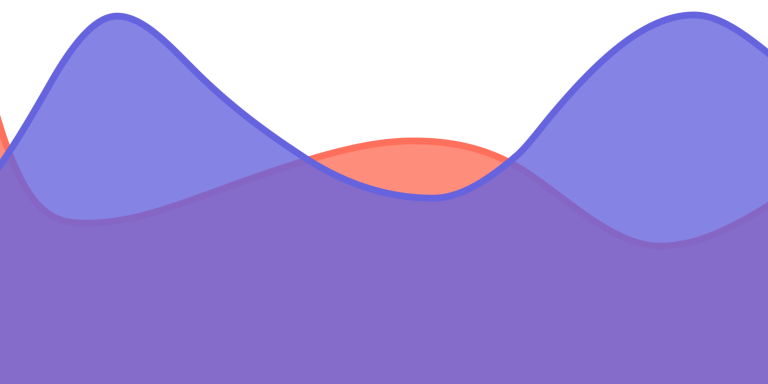
A WebGL 1 fragment shader for this background:

```glsl
precision highp float;
// Two translucent waves, coral behind violet-blue, rising from the lower edge
// of a white field. Each crest is a smooth cubic through a few knots, filled
// below and outlined by its distance to the curve.

uniform vec2 u_resolution;

const int KNOTS = 10;
const float HALF_STROKE = 0.0088;
const float FILL_OPACITY = 0.8;
const vec3 WHITE = vec3(1.0);
const vec3 CORAL = vec3(1.0, 0.44, 0.36);
const vec3 BLUE = vec3(0.40, 0.39, 0.87);

// Height and slope at x of the cubic joining two knots (x, height, slope).
vec2 cubicSpan(float x, vec3 a, vec3 b) {
  float width = b.x - a.x;
  float t = (x - a.x) / width;
  float rise = (b.y - a.y) / width;
  float c2 = 3.0 * rise - 2.0 * a.z - b.z;
  float c3 = a.z + b.z - 2.0 * rise;
  float height = a.y + width * t * (a.z + t * (c2 + t * c3));
  float slope = a.z + t * (2.0 * c2 + 3.0 * t * c3);
  return vec2(height, slope);
}

// Approximate signed distance to the crest, positive above it.
float crestDistance(vec2 p, vec3 knots[KNOTS]) {
  vec2 crest = vec2(0.0);
  for (int i = 0; i < KNOTS - 1; i++) {
    if (p.x >= knots[i].x) crest = cubicSpan(p.x, knots[i], knots[i + 1]);
  }
  return (p.y - crest.x) / sqrt(1.0 + crest.y * crest.y);
}

// Lays a translucent fill and an opaque outline over the base colour.
vec3 paintWave(vec3 base, vec3 tint, float dist, float blur) {
  float fill = 1.0 - smoothstep(-blur, blur, dist);
  float stroke = 1.0 - smoothstep(-blur, blur, abs(dist) - HALF_STROKE);
  vec3 filled = mix(base, tint, FILL_OPACITY * fill);
  return mix(filled, tint, stroke);
}

float coralDistance(vec2 p) {
  vec3 k[KNOTS];
  k[0] = vec3(0.0, 0.672, -3.2);
  k[1] = vec3(0.052, 0.539, -2.0);
  k[2] = vec3(0.229, 0.419, 0.0);
  k[3] = vec3(0.521, 0.487, 0.36);
  k[4] = vec3(0.794, 0.581, 0.3);
  k[5] = vec3(1.076, 0.633, 0.0);
  k[6] = vec3(1.315, 0.583, -0.48);
  k[7] = vec3(1.484, 0.469, -0.74);
  k[8] = vec3(1.719, 0.359, 0.0);
  k[9] = vec3(2.0, 0.464, 0.62);
  return crestDistance(p, k);
}

float blueDistance(vec2 p) {
  vec3 k[KNOTS];
  k[0] = vec3(0.0, 0.570, 1.4);
  k[1] = vec3(0.130, 0.781, 1.75);
  k[2] = vec3(0.305, 0.958, 0.0);
  k[3] = vec3(0.521, 0.802, -0.97);
  k[4] = vec3(0.794, 0.589, -0.65);
  k[5] = vec3(1.128, 0.484, 0.0);
  k[6] = vec3(1.341, 0.591, 0.85);
  k[7] = vec3(1.432, 0.695, 1.2);
  k[8] = vec3(1.807, 0.961, 0.0);
  k[9] = vec3(2.0, 0.862, -0.8);
  return crestDistance(p, k);
}

void main() {
  // Canvas space: two units wide, one unit high.
  vec2 p = gl_FragCoord.xy / u_resolution * vec2(2.0, 1.0);
  float blur = 0.75 / u_resolution.y;

  vec3 color = paintWave(WHITE, CORAL, coralDistance(p), blur);
  color = paintWave(color, BLUE, blueDistance(p), blur);
  gl_FragColor = vec4(color, 1.0);
}
```
